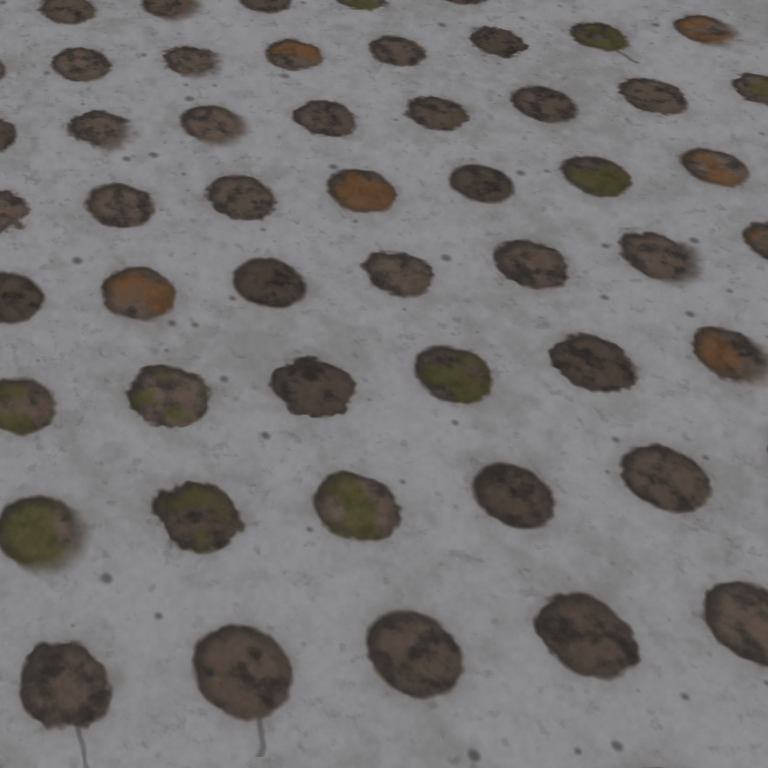
A WebGL 2 fragment shader for this texture:

```glsl
#version 300 es
precision highp float;

#define CONCRETE vec3(0.488, 0.486, 0.488)
#define PALE vec3(0.537, 0.538, 0.550)
#define EARTH vec3(0.335, 0.290, 0.262)
#define SHADOW vec3(0.205, 0.190, 0.182)
#define MOSS vec3(0.270, 0.270, 0.150)
#define RUST vec3(0.400, 0.270, 0.160)
#define HOLE_RADIUS 0.262
#define JITTER 0.045
#define RAGGED 0.13
#define SOFTNESS 0.0045
#define GRAIN 0.045
#define BEND 0.02

uniform vec2 u_resolution;
out vec4 fragColor;

// Projects grid coordinates (column, row, 1) onto the canvas
const mat3 GRID_TO_CANVAS = mat3(
    0.2318, 0.0207, 0.0083,
    -0.0221, 0.2324, 0.111,
    0.31, 0.134, 1.0);

float hash(vec2 p) {
    vec3 q = fract(p.xyx * 0.1031);
    q += dot(q, q.yzx + 33.33);
    return fract((q.x + q.y) * q.z);
}

float noise(vec2 p) {
    vec2 i = floor(p), f = fract(p);
    f = f * f * (3.0 - 2.0 * f);
    return mix(mix(hash(i), hash(i + vec2(1, 0)), f.x),
               mix(hash(i + vec2(0, 1)), hash(i + vec2(1, 1)), f.x), f.y);
}

float fbm(vec2 p) {
    float sum = 0.0, weight = 0.5;
    for (int i = 0; i < 4; i++) {
        sum += weight * noise(p);
        p = mat2(1.6, 1.2, -1.2, 1.6) * p + 7.3;
        weight *= 0.5;
    }
    return sum / 0.9375;
}

float segment(vec2 p, vec2 a, vec2 b) {
    vec2 ab = b - a;
    return length(p - a - ab * clamp(dot(p - a, ab) / dot(ab, ab), 0.0, 1.0));
}

// Weathered slab: broad blotches, fine grain and scattered specks
vec3 concrete(vec2 p, vec2 grid, float blur) {
    float blotch = fbm(p * 9.0) * 0.45 + fbm(grid * 7.0 + 31.0) * 0.55;
    vec3 color = mix(CONCRETE, PALE, smoothstep(0.28, 0.62, blotch));
    color -= 0.05 * smoothstep(0.62, 0.85, fbm(grid * 13.0 + 5.0));

    vec2 speckGrid = grid * 4.0, id = floor(speckGrid);
    vec2 center = 0.3 + 0.4 * vec2(hash(id + 3.1), hash(id + 8.7));
    float size = 0.15 * hash(id + 5.5);
    float speck = 1.0 - smoothstep(size - 4.0 * blur, size + 4.0 * blur,
                                   length(fract(speckGrid) - center));
    return mix(color, SHADOW, 0.55 * speck * step(0.88, hash(id + 1.9)));
}

// Earth-filled floor, darker under the upper left rim
vec3 holeFloor(vec2 local, vec2 cell, float d) {
    float kind = hash(cell + 41.0);
    float mottle = fbm(local * 11.0 + cell * 13.0);
    vec3 color = mix(SHADOW, EARTH, smoothstep(0.15, 0.65, mottle));
    color *= mix(0.82, 1.08, hash(cell + 23.0));
    float tint = smoothstep(0.3, 0.65, noise(local * 6.0 + cell * 5.0));
    color = mix(color, MOSS, 0.65 * tint * step(0.84, kind));
    color = mix(color, RUST, 0.6 * tint * step(kind, 0.12));
    float side = dot(normalize(local + 1e-4), vec2(-0.6, 0.8));
    float rim = smoothstep(-0.11, -0.01, d) * (0.55 + 0.35 * side);
    return mix(color, SHADOW, rim);
}

void main() {
    vec2 p = gl_FragCoord.xy / u_resolution;
    vec2 bent = p + vec2(0.0, BEND * p.x * (1.0 - p.x));
    vec3 projected = inverse(GRID_TO_CANVAS) * vec3(bent, 1.0);
    vec2 grid = projected.xy / projected.z;
    float blur = SOFTNESS / (0.2318 * projected.z);

    // One uneven hole per grid cell
    vec2 cell = round(grid);
    vec2 local = grid - cell
        - JITTER * (vec2(hash(cell + 2.0), hash(cell + 9.0)) - 0.5);
    float wear = hash(cell + 17.0);
    float radius = HOLE_RADIUS * mix(0.93, 1.06, hash(cell + 29.0));
    float tear = 0.6 * noise(local * 9.0 + cell * 7.0)
               + 0.4 * noise(local * 23.0 + cell * 3.0) - 0.5;
    float d = length(local) - radius - RAGGED * mix(0.25, 1.0, wear * wear) * tear;

    // Dust blurs the lower right edge of a few holes
    float lowerRight = smoothstep(0.0, 0.25, dot(local, vec2(0.7, -0.7)));
    float dust = step(0.82, hash(cell + 53.0)) * lowerRight;
    float edge = blur + 0.08 * dust;
    float hole = 1.0 - smoothstep(-edge, edge, d);

    // Stains and hairline cracks around the openings
    vec3 color = concrete(p, grid, blur);
    float stain = exp(-max(d, 0.0) * 18.0) * (0.3 + 0.7 * fbm(local * 9.0 + cell));
    color = mix(color, EARTH, 0.42 * stain);
    vec2 tip = vec2(0.3 * (hash(cell + 61.0) - 0.3), -0.47);
    float crack = segment(local + 0.04 * (noise(local * 14.0) - 0.5),
                          vec2(0.05, -0.2), tip);
    crack = 1.0 - smoothstep(0.004, 0.01 + blur, crack);
    color = mix(color, SHADOW, 0.4 * crack * step(0.86, hash(cell + 71.0)));

    color = mix(color, holeFloor(local, cell, d), hole);
    color += GRAIN * (fbm(p * 110.0) - 0.5);
    fragColor = vec4(color, 1.0);
}
```
